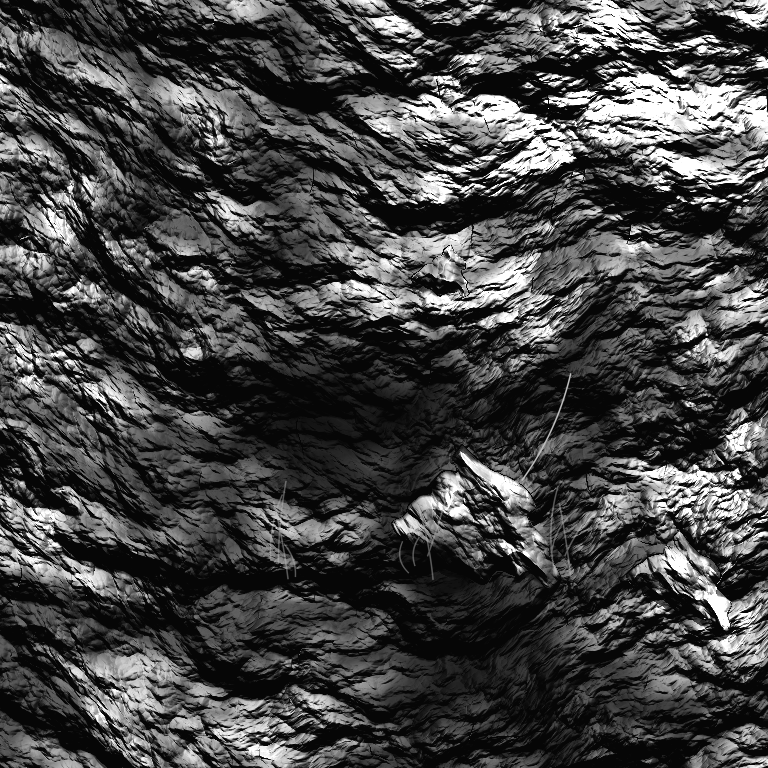
Write a WebGL 1 fragment shader that draws this texture.

```glsl
precision highp float;
// A dark monochrome cliff: broken blocks dipping from both sides into a shaded
// gully. Layers of cellular ledges, each turned to the local dip, make a relief
// that is lit from above, shadowed, and toned by broad pools of light.
uniform vec2 u_resolution;

#define COARSE 7.0       // blocks across the canvas in the largest layer
#define LAYER_STEP 2.05  // scale ratio between layers
#define RELIEF 0.37      // steepness of the ledges
#define LENGTH 0.75      // falloff along a block
#define TOP_SIDE 0.95    // falloff of its gentle upper side
#define UNDERSIDE 2.1    // falloff of its steep lower side
#define SHADOW_REACH 0.012
#define SHADOW_DEPTH 0.68
#define CONTRAST 1.75
#define EXPOSURE 1.36
#define BLACK_LEVEL 0.022

vec3 hash3(vec2 p) {
  vec3 k = vec3(dot(p, vec2(127.1, 311.7)), dot(p, vec2(269.5, 183.3)), dot(p, vec2(419.2, 371.9)));
  return fract(sin(k) * 43758.55);
}

// Slight displacement that keeps edges ragged
vec2 warp(vec2 p) {
  p += 0.011 * sin(p.yx * vec2(13.0, 17.0) + vec2(1.0, 4.0));
  p += 0.004 * sin(p.yx * vec2(43.0, 37.0) + p * 21.0);
  return p + 0.0012 * sin(p.yx * vec2(147.0, 171.0) + p * 83.0);
}

// Highest of many skewed, tilted ledges lying along a direction
float ledges(vec2 q, vec2 along) {
  vec2 base = floor(q);
  float top = -3.0;
  for (int j = -1; j <= 1; j++) {
    for (int i = -1; i <= 1; i++) {
      vec2 cell = base + vec2(float(i), float(j));
      vec3 r = hash3(cell);
      vec2 tilt = hash3(cell + 31.7).xy - 0.5;
      vec2 d = q - cell - r.xy;
      d = vec2(dot(d, along), dot(d, vec2(-along.y, along.x)));
      vec2 skewed = d + tilt * d.yx * 0.9;
      float side = LENGTH * abs(skewed.x);
      float across = max(TOP_SIDE * skewed.y, -UNDERSIDE * skewed.y);
      float reach = max(max(side, across), 0.75 * (side + across));
      top = max(top, r.z * 0.55 + 0.9 * dot(tilt, d) - 1.65 * max(reach - 0.2, 0.0));
    }
  }
  return top;
}

// Blunt boulder hanging below its peak, with a ragged rim; negative inside
float boulder(vec2 p, vec2 peak, float size) {
  vec2 q = (p - peak) / size;
  q += 0.05 * sin(q.yx * 11.0 + 2.0) + 0.025 * sin(q.yx * 29.0 + q * 13.0);
  float roof = max(dot(q, vec2(-0.75, 0.66)), dot(q, vec2(0.8, 0.55)));
  float walls = max(q.x, -q.x) - 0.47;
  return max(max(roof, walls), dot(q, vec2(-0.3, -0.95)) - 0.82) * size;
}

float boulders(vec2 p) {
  float d = boulder(p, vec2(0.61, 0.44), 0.21);
  d = min(d, boulder(p, vec2(0.58, 0.69), 0.07));
  return min(d, boulder(p, vec2(0.88, 0.32), 0.13));
}

// Direction of the strata: down into the gully from both sides
vec2 strata(vec2 p, float inside) {
  float right = mix(0.62, 0.08, smoothstep(0.45, 0.85, p.y - 0.6 * (p.x - 0.7)));
  float left = mix(-0.65, -0.95, smoothstep(0.3, 0.7, p.y));
  float dip = mix(left, right, smoothstep(0.2, 0.6, p.x));
  dip += 0.22 * sin(p.x * 17.0 + 3.0 * sin(p.y * 11.0));
  dip = inside > 0.0 ? -0.85 : dip;
  return vec2(cos(dip), sin(dip));
}

float height(vec2 p) {
  vec2 w = warp(p);
  float inside = -boulders(w);
  vec2 along = strata(w, inside);
  float scale = COARSE, weight = RELIEF, h = 0.0;
  for (int i = 0; i < 5; i++) {
    h += ledges(w * scale + float(i) * 17.3, along) * weight / scale;
    scale *= LAYER_STEP;
    weight *= 0.95;
  }
  return h * mix(1.0, 0.75, smoothstep(0.0, 0.01, inside)) + clamp(inside, 0.0, 0.025);
}

float pool(vec2 p, vec2 center, vec2 radius) {
  vec2 d = (p - center) / radius;
  return exp(-dot(d, d));
}

// Broad distribution of light over the cliff, mottled block by block
float daylight(vec2 p) {
  vec2 w = warp(p);
  float inside = -boulders(w);
  float light = 0.56;
  light += 0.72 * pool(p, vec2(0.76, 0.87), vec2(0.28, 0.2));
  light += 0.35 * pool(p, vec2(0.56, 0.62), vec2(0.14, 0.07));
  light += 0.42 * pool(p, vec2(0.95, 0.42), vec2(0.14, 0.22));
  light += 0.3 * pool(p, vec2(0.04, 0.6), vec2(0.16, 0.25));
  light -= 0.36 * pool(p, vec2(0.4, 0.85), vec2(0.07, 0.25));
  light -= 0.54 * pool(p, vec2(0.47, 0.46), vec2(0.2, 0.12));
  light -= 0.4 * pool(p, vec2(0.78, 0.47), vec2(0.07, 0.13));
  light -= 0.42 * pool(p, vec2(0.68, 0.1), vec2(0.22, 0.13));
  light = mix(light, 0.95, 0.8 * smoothstep(0.0, 0.006, inside));
  light -= 0.75 * pool(p, vec2(0.57, 0.27), vec2(0.06, 0.05));
  vec2 along = strata(w, inside);
  float mottle = ledges(w * 6.0 + 5.0, along) + ledges(w * 17.0, along);
  return max(light, 0.06) * clamp(0.9 + 0.6 * mottle, 0.45, 1.4);
}

// Coverage of a thin bent stalk
float stalk(vec2 p, vec2 root, vec2 tip, float bend) {
  vec2 stem = tip - root;
  float t = clamp(dot(p - root, stem) / dot(stem, stem), 0.0, 1.0);
  vec2 onStem = root + stem * t + normalize(vec2(stem.y, -stem.x)) * bend * t * (1.0 - t);
  float soft = 0.7 / u_resolution.y;
  return 1.0 - smoothstep(0.001 - soft, 0.001 + soft, length(p - onStem));
}

float dryGrass(vec2 p) {
  float cover = stalk(p, vec2(0.68, 0.375), vec2(0.743, 0.513), 0.03);
  for (int i = 0; i < 12; i++) {
    float n = float(i);
    vec3 r = hash3(vec2(n, 7.0));
    vec2 root = vec2(0.36 + 0.185 * mod(n, 3.0), 0.25) + 0.05 * (r.zx - 0.3);
    vec2 tip = root + vec2((r.x - 0.5) * 0.07, 0.03 + 0.08 * r.y);
    cover = max(cover, 0.45 * stalk(p, root, tip, (r.z - 0.5) * 0.06));
  }
  return cover;
}

void main() {
  vec2 p = gl_FragCoord.xy / u_resolution;
  vec3 sun = normalize(vec3(0.15, 0.75, 0.6));
  float e = 0.0015;
  float h = height(p);
  vec2 slope = vec2(height(p + vec2(e, 0.0)) - h, height(p + vec2(0.0, e)) - h) / e;
  float lit = max(dot(normalize(vec3(-slope, 1.0)), sun), 0.0);
  float blocked = height(p + sun.xy * SHADOW_REACH) - h;
  float shade = 1.0 - SHADOW_DEPTH * smoothstep(0.002, 0.016, blocked);
  float tone = BLACK_LEVEL + EXPOSURE * daylight(p) * pow(lit, CONTRAST) * shade;
  tone = mix(tone, 0.75, dryGrass(p));
  gl_FragColor = vec4(vec3(clamp(tone, 0.0, 1.0)), 1.0);
}
```
